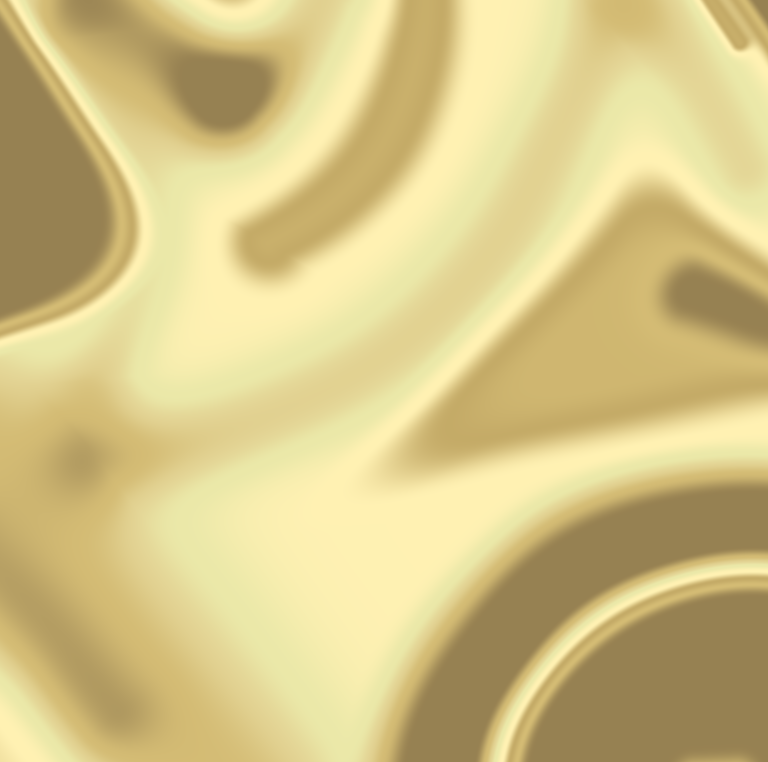
Give the GLSL for this background, as a Shadertoy shader.

```glsl
vec2 hashGradient(vec2 cell) {
    float angle = 6.2832 * fract(sin(dot(cell, vec2(127.1, 311.7))) * 4375.85);
    return vec2(cos(angle), sin(angle));
}

float gradientNoise(vec2 p) {
    vec2 i = floor(p), f = p - i;
    vec2 u = f * f * f * (f * (f * 6.0 - 15.0) + 10.0);
    vec2 e = vec2(0.0, 1.0);
    float low = mix(dot(hashGradient(i), f), dot(hashGradient(i + e.yx), f - e.yx), u.x);
    float high = mix(dot(hashGradient(i + e.xy), f - e.xy), dot(hashGradient(i + e.yy), f - e.yy), u.x);
    return mix(low, high, u.y);
}

float smoothMin(float a, float b, float k) {
    float h = max(k - abs(a - b), 0.0) / k;
    return min(a, b) - h * h * k * 0.25;
}

// Depth below a line through a point, along its outward normal
float planeDepth(vec2 p, vec2 point, vec2 normal) {
    return dot(point - p, normalize(normal));
}

// Soft fold along a bowed segment
float fold(vec2 p, vec2 a, vec2 b, float bend, float width) {
    vec2 ab = b - a;
    float t = clamp(dot(p - a, ab) / dot(ab, ab), 0.0, 1.0);
    vec2 spine = a + ab * t + vec2(-ab.y, ab.x) * bend * 4.0 * t * (1.0 - t);
    vec2 d = (p - spine) / width;
    return exp(-dot(d, d));
}

// Metallic ramp, dark at both ends and cream in the middle
vec3 goldRamp(float h) {
    vec3 bronze = vec3(0.59, 0.505, 0.32);
    vec3 tan1 = vec3(0.83, 0.735, 0.455);
    vec3 ochre = vec3(0.77, 0.67, 0.405);
    vec3 cream = vec3(1.0, 0.945, 0.70);
    vec3 pale = vec3(0.92, 0.91, 0.66);
    vec3 khaki = vec3(0.89, 0.83, 0.58);
    vec3 c = mix(bronze, tan1, smoothstep(0.0, 0.16, h));
    c = mix(c, ochre, smoothstep(0.16, 0.27, h));
    c = mix(c, cream, smoothstep(0.27, 0.42, h));
    c = mix(c, pale, smoothstep(0.43, 0.55, h));
    c = mix(c, khaki, smoothstep(0.55, 0.64, h));
    c = mix(c, tan1, smoothstep(0.62, 0.73, h));
    return mix(c, bronze, smoothstep(0.72, 0.90, h));
}

float foldHeight(vec2 p) {
    float h = 0.44;

    // Raised folds
    h += 0.20 * fold(p, vec2(0.12, 0.40), vec2(0.78, 0.98), -0.174, 0.075);
    h += 0.18 * fold(p, vec2(0.84, 1.02), vec2(0.97, 0.78), 0.0, 0.07);
    h += 0.14 * fold(p, vec2(0.08, 0.95), vec2(0.12, 0.50), 0.20, 0.06);
    h += 0.28 * fold(p, vec2(-0.05, 0.42), vec2(0.30, -0.05), 0.0, 0.16);
    h += 0.14 * fold(p, vec2(-0.05, 0.27), vec2(0.14, 0.06), 0.0, 0.07);
    h += 0.40 * fold(p, vec2(0.12, 1.02), vec2(0.29, 0.88), 0.0, 0.083);
    h += 0.22 * fold(p, vec2(0.30, 0.88), vec2(0.42, 1.02), -0.1, 0.07);

    // Sunken folds
    h -= 0.21 * fold(p, vec2(0.35, 0.68), vec2(0.55, 1.05), -0.168, 0.055);
    h -= 0.24 * fold(p, vec2(0.26, 1.04), vec2(0.29, 1.02), 0.0, 0.08);
    h -= 0.12 * fold(p, vec2(-0.02, 0.04), vec2(0.06, -0.04), 0.0, 0.09);
    h -= 0.24 * fold(p, vec2(0.92, 1.01), vec2(0.96, 0.945), 0.0, 0.014);
    h -= 0.60 * fold(p, vec2(0.99, 1.03), vec2(1.04, 0.95), 0.0, 0.04);

    // Broad triangular hollow with a dark streak
    float hollow = smoothMin(planeDepth(p, vec2(0.82, 0.77), vec2(-0.747, 0.664)),
                             planeDepth(p, vec2(0.85, 0.785), vec2(0.655, 0.756)), 0.06);
    hollow = smoothMin(hollow, planeDepth(p, vec2(0.52, 0.36), vec2(0.223, -0.975)), 0.08);
    h = mix(h, 0.20, smoothstep(-0.045, 0.075, hollow));
    h -= 0.22 * fold(p, vec2(0.90, 0.615), vec2(1.04, 0.565), 0.0, 0.05);

    // Dark lobe on the left edge
    float lobe = smoothMin(planeDepth(p, vec2(0.0, 0.967), vec2(0.82, 0.57)),
                           planeDepth(p, vec2(0.0, 0.587), vec2(0.35, -0.94)), 0.2);
    h = mix(h, -0.02, smoothstep(-0.055, 0.012, lobe));

    // Nested rings in the lower right corner
    float r = length((p - vec2(0.98, -0.04)) * vec2(0.88, 1.0));
    h += 0.58 * (1.0 - smoothstep(0.355, 0.48, r));
    h = mix(-0.02, h, smoothstep(0.25, 0.34, r));
    return h + 0.2 * fold(p, vec2(0.91, -0.02), vec2(0.96, -0.02), 0.0, 0.03);
}

void mainImage(out vec4 fragColor, in vec2 fragCoord) {
    vec2 p = fragCoord / iResolution.xy;
    vec2 drift = vec2(gradientNoise(p * 4.0), gradientNoise(p * 4.0 + 17.0));
    fragColor = vec4(goldRamp(foldHeight(p + 0.012 * drift)), 1.0);
}
```
